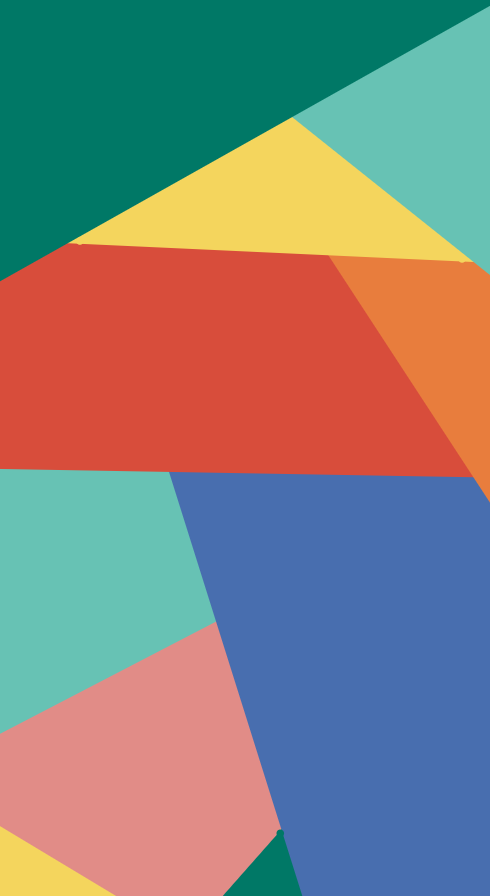
Give the GLSL for this background, as a Shadertoy shader.

```glsl
// Overlapping flat paper-like polygons in bold colours, cut by straight slanted edges.
#define GREEN  vec3(0.000, 0.470, 0.400)
#define TEAL   vec3(0.404, 0.761, 0.704)
#define YELLOW vec3(0.957, 0.835, 0.365)
#define ORANGE vec3(0.908, 0.490, 0.238)
#define RED    vec3(0.847, 0.302, 0.231)
#define BLUE   vec3(0.282, 0.431, 0.686)
#define PINK   vec3(0.882, 0.549, 0.529)
#define TIP_RADIUS 0.0042

// Converts a signed field (positive inside) to one-pixel-wide coverage.
float coverage(float field) {
    float pixelStep = length(vec2(dFdx(field), dFdy(field)));
    return clamp(0.5 + field / max(pixelStep, 1e-6), 0.0, 1.0);
}

// Covers everything to the left of the directed line from a to b.
float leftOf(vec2 p, vec2 a, vec2 b) {
    vec2 along = b - a, offset = p - a;
    return coverage(along.x * offset.y - along.y * offset.x);
}

// Small round cap, measured in canvas heights.
float roundTip(vec2 p, vec2 centre) {
    vec2 aspect = vec2(iResolution.x / iResolution.y, 1.0);
    return coverage(TIP_RADIUS - length((p - centre) * aspect));
}

void mainImage(out vec4 fragColor, in vec2 fragCoord) {
    vec2 p = fragCoord / iResolution.xy;

    // Lower left panels
    vec3 color = TEAL;
    color = mix(color, PINK, leftOf(p, vec2(0.440, 0.306), vec2(0.0, 0.181)));
    color = mix(color, YELLOW, leftOf(p, vec2(0.237, 0.0), vec2(0.0, 0.078)));
    color = mix(color, GREEN, leftOf(p, vec2(0.574, 0.074), vec2(0.4545, 0.0)));

    // Large lower right panel and the rounded tip beside it
    color = mix(color, BLUE, leftOf(p, vec2(0.3445, 0.474), vec2(0.617, 0.0)));
    color = mix(color, GREEN, roundTip(p, vec2(0.572, 0.070)));

    // Middle band with its slanted right end
    color = mix(color, RED, leftOf(p, vec2(0.0, 0.4766), vec2(0.962, 0.4674)));
    color = mix(color, ORANGE, leftOf(p, vec2(0.672, 0.7135), vec2(1.0, 0.439)));

    // Upper wedge, right corner and top sheet
    color = mix(color, YELLOW, leftOf(p, vec2(0.160, 0.728), vec2(0.950, 0.708)));
    color = mix(color, TEAL, leftOf(p, vec2(0.598, 0.8685), vec2(1.0, 0.693)));
    color = mix(color, GREEN, leftOf(p, vec2(0.0, 0.686), vec2(1.0, 0.9935)));

    // Rounded ends of the wedge
    color = mix(color, YELLOW, roundTip(p, vec2(0.163, 0.731)));
    color = mix(color, YELLOW, roundTip(p, vec2(0.943, 0.711)));

    fragColor = vec4(color, 1.0);
}
```
